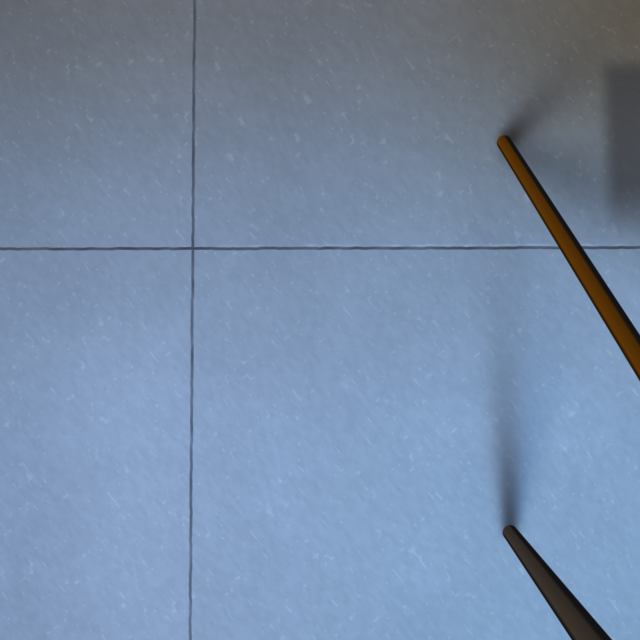
Reproduce this texture procedurally as a Shadertoy shader.

```glsl
#define TILE_SIZE 0.8
#define SEAM_ORIGIN vec2(0.297, 0.611)
#define SEAM_WIDTH 0.0034
#define SEAM_SKEW vec2(0.007, 0.002)
#define GRAIN 0.045
#define MOTTLE 0.035
#define FLOOR_BLUE vec3(0.53, 0.63, 0.775)
#define FLOOR_MID vec3(0.475, 0.55, 0.66)
#define FLOOR_GREY vec3(0.41, 0.43, 0.465)
#define FLOOR_WARM vec3(0.36, 0.33, 0.28)
#define BRASS vec3(0.31, 0.18, 0.025)
#define BRONZE vec3(0.20, 0.175, 0.15)

float hash(vec2 p) {
    return fract(sin(dot(p, vec2(127.1, 311.7))) * 43758.545);
}

float noise(vec2 p) {
    vec2 i = floor(p), f = fract(p);
    f = f * f * (3.0 - 2.0 * f);
    return mix(mix(hash(i), hash(i + vec2(1, 0)), f.x),
               mix(hash(i + vec2(0, 1)), hash(i + vec2(1, 1)), f.x), f.y);
}

float fbm(vec2 p) {
    float sum = 0.0, amp = 0.5;
    for (int i = 0; i < 4; i++) {
        sum += amp * noise(p);
        p = mat2(1.6, 1.2, -1.2, 1.6) * p + 7.3;
        amp *= 0.5;
    }
    return sum;
}

// Soft shadow that widens and fades away from a foot
float fanShadow(vec2 p, vec2 dir, float width, float spread, float reach) {
    float along = dot(p, dir);
    float across = dir.x * p.y - dir.y * p.x;
    float w = width + spread * max(along, 0.0);
    return exp(-across * across / (w * w)) * exp(-max(along, 0.0) / reach)
         * smoothstep(-0.015, 0.01, along);
}

// Tapered rod: x = signed distance, y = position across from -1 to 1
vec2 rod(vec2 p, vec2 a, vec2 b, float ra, float rb) {
    vec2 pa = p - a, ba = b - a;
    float h = clamp(dot(pa, ba) / dot(ba, ba), 0.0, 1.0);
    float r = mix(ra, rb, h);
    float side = (ba.x * pa.y - ba.y * pa.x) / length(ba);
    return vec2(length(pa - ba * h) - r, side / r);
}

vec3 paintRod(vec3 base, vec2 r, vec3 tint, float px) {
    vec3 col = tint * (1.0 - 0.25 * r.y);
    col = mix(col, vec3(0.07, 0.07, 0.08), smoothstep(0.35, 0.7, r.y));
    col = mix(col, tint * 0.45, smoothstep(-0.65, -0.95, r.y));
    return mix(base, col, 1.0 - smoothstep(-px, px, r.x));
}

// Light falling on the floor: blue below, grey above, warm upper right
vec3 floorLight(vec2 uv) {
    vec3 col = mix(FLOOR_BLUE, FLOOR_MID, smoothstep(0.3, 0.72, uv.y));
    col = mix(col, FLOOR_GREY, smoothstep(0.62, 1.02, uv.y));
    float warm = smoothstep(0.5, 1.1, uv.x) * smoothstep(0.55, 1.0, uv.y);
    col = mix(col, FLOOR_WARM, 0.9 * warm);
    col += vec3(-0.025, 0.008, 0.012) * smoothstep(0.2, 0.9, uv.x) * (1.0 - uv.y);
    return col * (1.0 - 0.06 * smoothstep(0.25, 0.0, uv.x));
}

void mainImage(out vec4 fragColor, in vec2 fragCoord) {
    vec2 uv = fragCoord / iResolution.xy;
    float px = 1.0 / iResolution.y;
    vec3 col = floorLight(uv);

    // Tile grid with a slight skew
    vec2 grid = uv - SEAM_ORIGIN - SEAM_SKEW * uv.yx;
    vec2 cell = floor(grid / TILE_SIZE);
    vec2 seam = mod(grid + 0.5 * TILE_SIZE, TILE_SIZE) - 0.5 * TILE_SIZE;
    col *= 1.0 + 0.02 * (hash(cell + 3.0) - 0.5);

    // Stone mottling, fine slanted grain and pale flecks
    vec2 slant = mat2(0.8, -0.6, 0.6, 0.8) * uv;
    col *= 1.0 + MOTTLE * 2.0 * (fbm(uv * 9.0) - 0.47);
    col *= 1.0 + GRAIN * 2.0 * (fbm(slant * vec2(150.0, 80.0)) - 0.47);
    col += 0.045 * smoothstep(0.8, 1.0, noise(slant * vec2(190.0, 110.0) + 31.0));

    // Seams: dark groove with a worn pale lip
    vec2 wobble = 0.0012 * (vec2(noise(uv.yy * 70.0), noise(uv.xx * 70.0 + 9.0)) - 0.5);
    vec2 edge = seam + wobble;
    vec2 groove = 1.0 - smoothstep(vec2(0.2 * SEAM_WIDTH), vec2(0.6 * SEAM_WIDTH + px), abs(edge));
    float wear = 0.45 + 0.4 * noise(uv * 45.0);
    float lip = exp(-pow((edge.y - 0.0045) / 0.002, 2.0)) * noise(uv * 60.0);
    col += 0.07 * lip * smoothstep(0.25, 0.4, uv.x);
    col = mix(col, vec3(0.17, 0.20, 0.26), max(groove.x * 0.8, groove.y) * wear);

    // Shadows around the two feet
    vec2 footA = vec2(0.788, 0.777), footB = vec2(0.797, 0.168);
    float shadeA = fanShadow(uv - footA, normalize(vec2(0.7, 0.72)), 0.014, 0.2, 0.075);
    float bandA = fanShadow(uv - footA, normalize(vec2(0.87, -0.42)), 0.025, 0.2, 0.5);
    float shadeB = fanShadow(uv - footB, vec2(-0.04, 0.999), 0.012, 0.08, 0.17);
    float coolB = fanShadow(uv - footB, normalize(vec2(0.16, 0.98)), 0.012, 0.14, 0.16);
    col = mix(col, vec3(0.15, 0.14, 0.13), 0.85 * shadeA);
    col *= 1.0 - 0.24 * bandA;
    col = mix(col, vec3(0.20, 0.34, 0.53), 0.5 * coolB);
    col = mix(col, vec3(0.19, 0.19, 0.21), 0.75 * shadeB);

    // Deep shade at the right border
    float shade = smoothstep(0.93, 0.965, uv.x + 0.04 * (uv.y - 0.8))
                * smoothstep(0.62, 0.72, uv.y) * (1.0 - smoothstep(0.88, 0.92, uv.y));
    col = mix(col, vec3(0.21, 0.215, 0.23), 0.65 * shade);

    // Metal legs
    col = paintRod(col, rod(uv, footA, vec2(1.05, 0.362), 0.0115, 0.021), BRASS, px);
    col = paintRod(col, rod(uv, footB, vec2(0.962, -0.051), 0.0115, 0.029), BRONZE, px);

    fragColor = vec4(clamp(col, 0.0, 1.0), 1.0);
}
```
